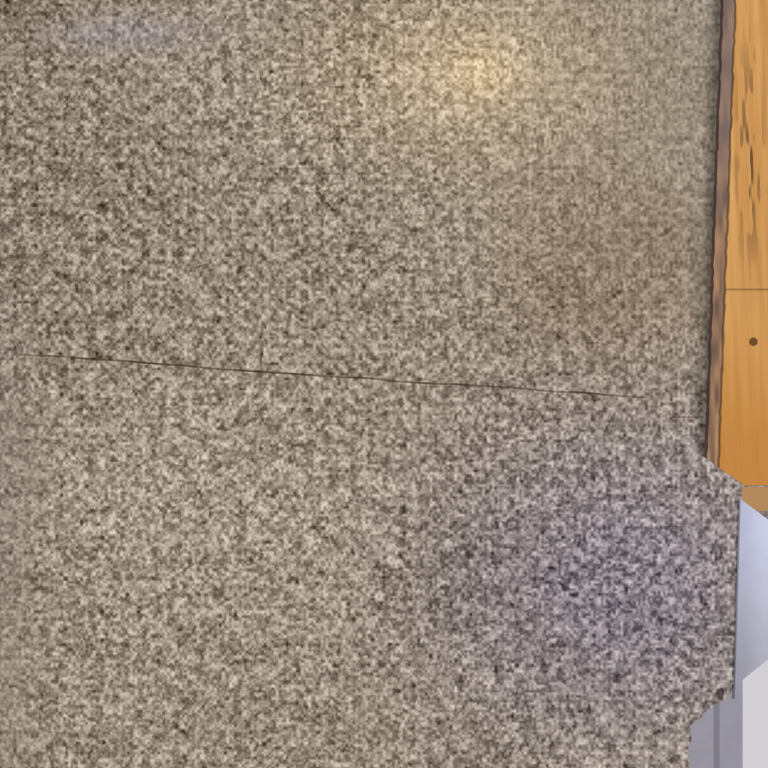
Reproduce this texture procedurally as a Shadertoy shader.

```glsl
// Speckled stone floor with a thin seam, a worn wooden board and pale metal trim at the right.

float hash(vec2 p) {
    return fract(sin(dot(p, vec2(127.1, 311.7))) * 43758.5453);
}

float noise(vec2 p) {
    vec2 i = floor(p), f = fract(p);
    f = f * f * (3.0 - 2.0 * f);
    return mix(mix(hash(i), hash(i + vec2(1, 0)), f.x),
               mix(hash(i + vec2(0, 1)), hash(i + vec2(1, 1)), f.x), f.y);
}

float fbm(vec2 p) {
    float sum = 0.0, amp = 0.5;
    for (int i = 0; i < 4; i++) {
        sum += amp * noise(p);
        p = mat2(1.6, 1.2, -1.2, 1.6) * p + 7.3;
        amp *= 0.5;
    }
    return sum;
}

// Soft elliptical spot of light or tint
float spot(vec2 p, vec2 center, vec2 size) {
    vec2 d = (p - center) / size;
    return exp(-dot(d, d));
}

// Antialiased step: 1 where d is positive
float fill(float d) {
    float w = 0.9 / iResolution.y;
    return smoothstep(-w, w, d);
}

float line(float d, float halfWidth) {
    return fill(halfWidth - abs(d));
}

vec3 floorColor(vec2 p) {
    vec3 col = vec3(0.605, 0.555, 0.497);

    // Broad light and tint
    col += vec3(0.11, 0.09, 0.04) * spot(p, vec2(0.60, 0.91), vec2(0.20, 0.12));
    col += vec3(0.10, 0.08, 0.04) * spot(p, vec2(0.625, 0.905), vec2(0.045, 0.035));
    col += vec3(0.03, 0.04, 0.09) * spot(p, vec2(0.16, 0.957), vec2(0.10, 0.022));
    col += vec3(-0.06, -0.045, 0.045) * spot(p, vec2(0.82, 0.24), vec2(0.22, 0.21));
    col -= vec3(0.05, 0.05, 0.04) * spot(p, vec2(0.62, 0.24), vec2(0.10, 0.14));
    col -= vec3(0.035, 0.05, 0.065) * spot(p, vec2(0.80, 0.64), vec2(0.18, 0.14));
    col -= vec3(0.07, 0.075, 0.08) * spot(p, vec2(0.0, 1.0), vec2(0.12, 0.06));
    col -= vec3(0.04) * spot(p, vec2(0.10, 0.72), vec2(0.15, 0.20));
    col += 0.03 * spot(p, vec2(0.35, 0.36), vec2(0.35, 0.14));
    col -= vec3(0.03, 0.03, 0.02) * spot(p, vec2(0.0, 0.40), vec2(0.06, 0.35));
    col += 0.06 * (fbm(p * 9.0) - 0.47);

    // Grains in two sizes, fainter toward the blurred areas
    vec2 warp = 0.6 * vec2(noise(p * 90.0), noise(p * 90.0 + 31.0));
    float grain = 0.65 * noise(p * 185.0 + warp) + 0.55 * noise(p.yx * 310.0 + 9.0) - 0.60;
    float contrast = 0.50 - 0.20 * smoothstep(0.4, 0.9, p.x) * smoothstep(0.4, 0.7, p.y)
                   - 0.15 * spot(p, vec2(0.16, 0.96), vec2(0.2, 0.04))
                   - 0.16 * smoothstep(0.10, 0.0, p.x) * smoothstep(0.65, 0.4, p.y);
    col += contrast * grain * vec3(1.0, 0.98, 0.94);
    col -= 0.12 * smoothstep(0.73, 0.90, noise(p * 150.0 + 60.0)) * contrast * 2.0;

    // Seam, broken up along its length, and its faint continuation
    float seamY = 0.539 - 0.074 * (p.x - 0.026) + 0.006 * p.x * p.x
                + 0.002 * (noise(vec2(p.x * 25.0, 2.0)) - 0.5);
    float seam = line(p.y - seamY, 0.0012) * fill(p.x - 0.026) * fill(0.84 - p.x);
    seam *= 0.45 + 0.55 * noise(vec2(p.x * 45.0, 5.0));
    float tail = line(p.y - 0.457, 0.001) * fill(p.x - 0.875) * fill(0.916 - p.x);
    return mix(col, vec3(0.27, 0.20, 0.17), max(0.85 * seam, 0.4 * tail));
}

vec3 woodColor(vec2 p) {
    float fiber = fbm(vec2(p.x * 130.0 + p.y * 4.0, p.y * 6.0));
    vec3 col = mix(vec3(0.72, 0.49, 0.25), vec3(0.87, 0.67, 0.42), fiber + 0.12);
    col = mix(col, vec3(0.72, 0.46, 0.19), 0.55 * smoothstep(0.62, 0.40, p.y));
    // Dark weathered streaks, a cross joint and a knot
    float streak = smoothstep(0.52, 0.75, noise(vec2(p.x * 240.0 + p.y * 9.0, p.y * 28.0)));
    streak *= spot(p, vec2(0.977, 0.80), vec2(0.016, 0.11));
    col = mix(col, vec3(0.33, 0.25, 0.18), 0.75 * streak);
    col *= 1.0 - 0.25 * line(p.y - 0.623, 0.0012);
    return mix(col, vec3(0.36, 0.23, 0.13), 0.8 * fill(0.0055 - length(p - vec2(0.981, 0.555))));
}

void mainImage(out vec4 fragColor, in vec2 fragCoord) {
    vec2 p = fragCoord / iResolution.xy;
    vec3 col = floorColor(p);
    float rough = 0.005 * (noise(p * 110.0) - 0.5);

    // Wooden board with a dark gap and a worn left strip
    float side = p.x - (0.917 + 0.036 * (p.y - 0.40)) + 0.4 * rough;
    float bottom = p.y - max(0.368, 0.405 - 0.72 * (p.x - 0.917)) + rough;
    col *= 1.0 - 0.35 * smoothstep(-0.022, 0.0, side) * fill(bottom);
    vec3 strip = mix(vec3(0.42, 0.34, 0.30), vec3(0.72, 0.55, 0.40), noise(p * vec2(180.0, 35.0)));
    strip = mix(strip, vec3(0.50, 0.45, 0.45), 0.5 * smoothstep(0.6, 0.9, p.y));
    vec3 board = mix(strip, woodColor(p), fill(side - 0.019));
    board = mix(board, vec3(0.24, 0.18, 0.17), 0.85 * line(side - 0.001, 0.0025));
    board *= 1.0 - 0.35 * line(side - 0.019, 0.0015);
    col = mix(col, board, fill(side) * fill(bottom));

    // Tan end piece under the board
    float tan_ = fill(p.x - 0.965 + rough) * fill(0.366 - p.y) * fill(p.y - 0.335);
    col = mix(col, vec3(0.70, 0.54, 0.37), tan_);

    // Pale metal trim, stepping inward near the bottom
    float metalSide = p.x - (0.955 + 0.03 * (p.y - 0.10));
    float metalTop = 0.352 - 0.75 * max(p.x - 0.962, 0.0) - p.y;
    float foot = min(p.x - 0.898, 0.055 + 0.80 * (p.x - 0.898) - p.y) + rough;
    float metal = max(fill(metalSide) * fill(metalTop), fill(foot));
    vec3 sheet = mix(vec3(0.59, 0.58, 0.62), vec3(0.73, 0.74, 0.83), smoothstep(0.05, 0.34, p.y));
    sheet += 0.07 * smoothstep(0.965, 1.0, p.x) + 0.03 * (fbm(p * 60.0) - 0.5);
    sheet -= 0.09 * fill(0.10 - p.y) * line(p.x - 0.933, 0.004);
    sheet = mix(sheet, vec3(0.82, 0.81, 0.83), fill(p.x - 0.967) * fill(0.115 + 0.8 * (p.x - 0.967) - p.y));
    col = mix(col, sheet, metal);
    col *= 1.0 - 0.3 * line(metalSide, 0.002) * fill(metalTop) * fill(p.y - 0.09);

    fragColor = vec4(clamp(col, 0.0, 1.0), 1.0);
}
```
